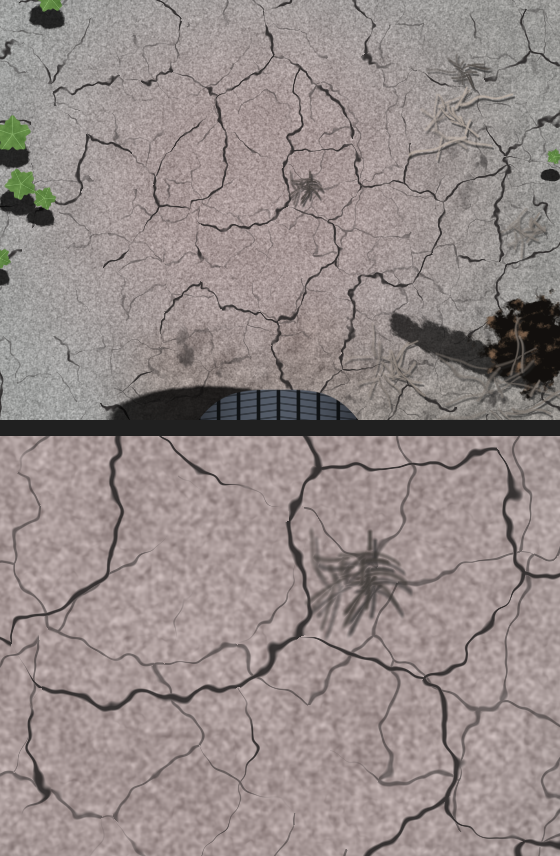
Top, the full canvas; bottom, a detail of the centre.
Reproduce this texture procedurally as a Shadertoy shader.

```glsl
// Sunbaked, cracked soil seen from above, with leaves, dry straw and a tyre edge.
// Warped Voronoi borders make the cracks, gradient noise makes grain and clods.

vec2 hash2(vec2 p) {
  vec3 q = fract(p.xyx * vec3(0.1031, 0.1030, 0.0973));
  q += dot(q, q.yzx + 33.33);
  return fract((q.xx + q.yz) * q.zy);
}

float corner(vec2 cell, vec2 offset) {
  return dot(hash2(cell) * 2.0 - 1.0, offset);
}

float gradNoise(vec2 p) {
  vec2 i = floor(p), f = fract(p), u = f * f * (3.0 - 2.0 * f), e = vec2(1, 0);
  return mix(mix(corner(i, f), corner(i + e, f - e), u.x),
    mix(corner(i + e.yx, f - e.yx), corner(i + 1.0, f - 1.0), u.x), u.y);
}

float fbm(vec2 p) {
  float sum = 0.0, amp = 0.6;
  for (int i = 0; i < 4; i++) {
    sum += amp * gradNoise(p);
    p = mat2(1.6, 1.2, -1.2, 1.6) * p + 17.3;
    amp *= 0.55;
  }
  return sum;
}

vec2 warp(vec2 p) {
  return vec2(gradNoise(p + 40.0), gradNoise(p + 91.0));
}

// Distance to the nearest Voronoi border, and a random value for that border
vec2 cellBorder(vec2 p) {
  vec2 home = floor(p), nearCell = home, nearVec = vec2(8), best = vec2(8, 0);
  for (int k = 0; k < 9; k++) {
    vec2 cell = home + vec2(k % 3 - 1, k / 3 - 1);
    vec2 v = cell + hash2(cell + 50.0) - p;
    if (dot(v, v) < dot(nearVec, nearVec)) { nearVec = v; nearCell = cell; }
  }
  for (int k = 0; k < 25; k++) {
    vec2 cell = nearCell + vec2(k % 5 - 2, k / 5 - 2);
    vec2 v = cell + hash2(cell + 50.0) - p, side = v - nearVec;
    if (dot(side, side) < 1e-5) continue;
    float d = dot(0.5 * (v + nearVec), normalize(side));
    if (d < best.x) best = vec2(d, hash2(cell + nearCell + 7.0).x);
  }
  return best;
}

float cracks(vec2 p, float scale, float width, float presence, float px) {
  vec2 q = p + 0.055 * warp(p * 8.0) + 0.022 * warp(p * 26.0) + 0.008 * warp(p * 75.0);
  vec2 border = cellBorder(q * scale);
  float open = smoothstep(0.0, 0.5, border.y + presence - 1.0 + 0.7 * gradNoise(p * 11.0));
  float w = width * open * (0.8 + 1.2 * gradNoise(p * 30.0));
  return (1.0 - smoothstep(0.3 * w, w + px, border.x / scale)) * clamp(w / px, 0.0, 1.0);
}

// Loose tuft of bent stalks around the origin
float straw(vec2 p, float reach, float seed, float px) {
  if (length(p) > reach * 1.6) return 0.0;
  p += 0.022 * warp(p * 18.0 + seed);
  float mask = 0.0;
  for (int i = 0; i < 18; i++) {
    vec2 r = hash2(vec2(float(i) + 3.0, seed)), s = hash2(vec2(seed, float(i) + 60.0));
    float a = 6.283 * r.x;
    vec2 stalk = vec2(cos(a), 0.75 * sin(a)) * reach * (0.25 + 0.75 * r.y);
    vec2 q = p - (s - 0.5) * reach * 0.7;
    float d = length(q - stalk * clamp(dot(q, stalk) / dot(stalk, stalk), 0.0, 1.0));
    mask = max(mask, (1.0 - smoothstep(0.0, 0.003 + px, d)) * (0.45 + 0.55 * s.x));
  }
  return mask;
}

// Ellipse with a ragged outline
float blob(vec2 p, vec2 radii, float ragged, float soft) {
  float d = length(p / radii) + ragged * fbm(p * 28.0);
  return 1.0 - smoothstep(1.0 - soft, 1.0 + soft, d);
}

vec3 addLeaf(vec3 col, vec2 p, float size, float turn, float px) {
  float a = atan(p.x, p.y) + turn, r = length(p) / size;
  float rim = 0.88 + 0.13 * cos(a * 5.0) + 0.05 * cos(a * 13.0);
  float vein = 1.0 - smoothstep(0.0, 0.12, abs(sin(a * 2.5)) * r);
  vec3 green = mix(vec3(0.27, 0.42, 0.18), vec3(0.49, 0.65, 0.36), 0.5 + 0.9 * fbm(p * 45.0));
  return mix(col, green + 0.1 * vein, smoothstep(-px, px, (rim - r) * size));
}

vec3 addTyre(vec3 col, vec2 p, float px) {
  float u = p.x / 0.19, top = 0.072 * (1.0 - pow(abs(u), 3.5));
  float lane = abs(fract(u * 4.0 + 0.5) - 0.5);
  float sipe = abs(fract(p.y * 62.0 + 1.5 * abs(u)) - 0.5);
  float tread = smoothstep(0.05, 0.13, lane) * (0.55 + 0.45 * smoothstep(0.05, 0.2, sipe));
  vec3 rubber = mix(vec3(0.07, 0.08, 0.09), vec3(0.33, 0.36, 0.41), tread);
  return mix(col, rubber * (1.0 - 0.4 * u * u), smoothstep(-px, px, top - p.y));
}

void mainImage(out vec4 fragColor, in vec2 fragCoord) {
  vec2 p = fragCoord / iResolution.y;
  float px = 1.0 / iResolution.y;
  // Ground tint, grain and clods
  float pink = 1.0 - smoothstep(0.15, 0.75, length(p - vec2(0.62, 0.52)));
  vec3 col = mix(vec3(0.635, 0.64, 0.635), vec3(0.675, 0.615, 0.61), pink);
  float rough = 1.0 - smoothstep(0.08, 0.3, p.y + 0.15 * fbm(p * 6.0));
  rough = max(rough * smoothstep(0.2, 0.42, p.x), 0.4 * smoothstep(0.85, 1.2, p.x));
  float relief = fbm(p * 17.0) - fbm(p * 17.0 + vec2(0.16, -0.2));
  col += 0.13 * gradNoise(p * 120.0) + 0.15 * gradNoise(p * 230.0) + 0.08 * fbm(p * 9.0);
  col += relief * (0.04 + 0.28 * rough) - 0.045 + 0.045 * smoothstep(0.0, 0.13, abs(fbm(p * 38.0)));
  col *= 1.0 - rough * vec3(0.1, 0.13, 0.15);
  // Wide cracks, hairlines and torn fissures
  float dry = 0.62 + 0.32 * blob(p - vec2(0.8, 0.42), vec2(0.55, 0.4), 0.2, 0.6);
  float gap = 0.88 * cracks(p, 6.0, 0.0033, dry, px);
  gap = max(gap, 0.5 * cracks(p + 4.7, 11.0, 0.0018, dry - 0.1, px));
  gap = max(gap, 0.6 * rough * smoothstep(0.2, 0.34, fbm(p * vec2(15, 10) + 5.0)));
  col = mix(col, vec3(0.15, 0.14, 0.14), gap);
  // Shadows of tyre, plant and leaves
  vec3 leaves[6] = vec3[6](vec3(0.03, 0.68, 0.043), vec3(0.05, 0.562, 0.037), vec3(0.106, 0.528, 0.027),
    vec3(0.12, 1.005, 0.035), vec3(0, 0.385, 0.026), vec3(1.32, 0.627, 0.018));
  float shade = blob(p - vec2(0.5, 0), vec2(0.24, 0.08), 0.08, 0.06);
  vec2 slant = p - vec2(1.11, 0.165 - 0.4 * (p.x - 1.1));
  shade = max(shade, 0.85 * blob(slant, vec2(0.19, 0.04), 0.9, 0.15));
  for (int i = 0; i < 6; i++)
    shade = max(shade, blob(p - leaves[i].xy + vec2(0.01, 0.045), leaves[i].z * vec2(1.2, 0.8), 0.7, 0.12));
  col *= 1.0 - 0.78 * shade;
  // Withered plant, then straw tufts with dark undersides
  vec3 brown = mix(vec3(0.07, 0.06, 0.05), vec3(0.47, 0.37, 0.29), smoothstep(0.0, 0.4, fbm(p * 32.0)));
  col = mix(col, brown, blob(p - vec2(1.28, 0.18), vec2(0.12, 0.1), 1.1, 0.15));
  vec4 tufts[6] = vec4[6](vec4(1.06, 0.71, 0.13, 0.75), vec4(0.92, 0.13, 0.11, 0.6), vec4(1.25, 0.45, 0.07, 0.55),
    vec4(1.1, 0.83, 0.06, 0.3), vec4(0.72, 0.56, 0.05, 0.25), vec4(1.2, 0.07, 0.17, 0.5));
  for (int i = 0; i < 6; i++) {
    vec4 t = tufts[i];
    vec2 q = p - t.xy;
    float seed = float(i) * 9.0 + 2.0;
    col = mix(col, vec3(0.16), 0.7 * straw(q + vec2(-0.004, 0.007), t.z, seed, px));
    col = mix(col, t.w * vec3(1, 0.93, 0.87), 0.85 * straw(q, t.z, seed, px));
  }
  for (int i = 0; i < 6; i++) col = addLeaf(col, p - leaves[i].xy, leaves[i].z, float(i) * 1.7, px);
  fragColor = vec4(addTyre(col, p - vec2(0.663, 0), px), 1);
}
```
